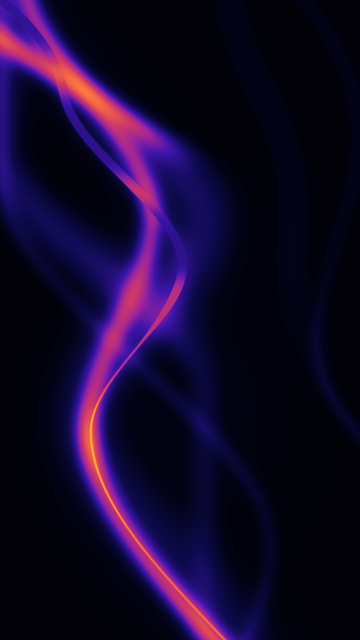
This background is drawn by a Shadertoy shader. Its source:

```glsl
float pulse(float y, float centre, float width) {
    float d = (y - centre) / width;
    return exp(-d * d);
}

// Sideways move by 'shift' between two heights, level at both ends
float sway(float y, float from, float to, float shift) {
    float t = clamp((y - from) / (to - from), 0.0, 1.0);
    return shift * t * t * (3.0 - 2.0 * t);
}

// Parabolic drift that starts where 'd' turns positive
float bow(float d, float bend) {
    d = max(d, 0.0);
    return bend * d * d;
}

// Signed distance to the curve x = path(y), corrected for its slope
float across(float x, float path) {
    float f = x - path;
    return f / max(length(vec2(dFdx(f), dFdy(f))) * iResolution.y, 1e-4);
}

float glow(float d, float width) {
    return exp(-0.5 * d * d / (width * width));
}

float screenBlend(float a, float b) {
    return a + b - a * b;
}

// Black, navy, violet, magenta, orange, yellow
vec3 heatColour(float heat) {
    const vec3 tones[8] = vec3[8](
        vec3(0.00, 0.00, 0.01), vec3(0.01, 0.01, 0.09),
        vec3(0.05, 0.04, 0.30), vec3(0.24, 0.08, 0.67),
        vec3(0.60, 0.14, 0.62), vec3(0.81, 0.22, 0.40),
        vec3(0.97, 0.42, 0.25), vec3(1.00, 0.80, 0.30));
    const float stops[8] = float[8](0.0, 0.12, 0.27, 0.46, 0.6, 0.73, 0.86, 1.0);
    vec3 colour = tones[0];
    for (int i = 1; i < 8; i++) {
        float t = clamp((heat - stops[i - 1]) / (stops[i] - stops[i - 1]), 0.0, 1.0);
        colour = mix(colour, tones[i], t);
    }
    return colour;
}

// Bright strand with a broad halo
float mainStrand(float x, float y) {
    float path = 0.035 + sway(y, -0.049, 0.341, 0.202)
               + sway(y, 0.341, 0.667, -0.099) + sway(y, 0.667, 1.292, 0.359);
    float d = across(x, path);
    float heat = 0.5 + 0.26 * pulse(y, 0.69, 0.06) + 0.17 * pulse(y, 1.0, 0.1)
               + 0.1 * pulse(y, 0.13, 0.05) + 0.08 * pulse(y, 0.3, 0.04);
    return screenBlend(heat * glow(d, 0.0145), 0.1 * glow(d, 0.05));
}

// Hot strand that spreads into a blue veil
float veilStrand(float x, float y) {
    float path = -0.241 + sway(y, -0.176, 0.345, 0.56)
               + sway(y, 0.345, 0.651, -0.189) + sway(y, 0.651, 1.042, 0.26);
    float heat = 0.67 - sway(y, 0.18, 0.28, 0.41) - sway(y, 0.48, 0.6, 0.11);
    float width = 0.0155 + sway(y, 0.17, 0.31, 0.022);
    return heat * glow(across(x, path), width);
}

// Dim strands behind
float farStrands(float x, float y) {
    float left = sway(y, 0.221, 0.612, 0.325) - 0.006;
    float heat = (0.27 - sway(y, 0.46, 0.62, 0.14))
               * glow(across(x, left), 0.03 - sway(y, 0.45, 0.6, 0.012));

    float crossing = 0.005 + sway(y, 0.28, 0.853, 0.417) - bow(y - 0.853, 1.75);
    heat = screenBlend(heat, 0.13 * glow(across(x, crossing), 0.011));

    float rightBroad = 0.355 + sway(y, -0.03, 0.3, 0.101) + bow(y - 0.39, 0.9);
    float fade = 1.0 - smoothstep(0.4, 0.65, y);
    heat = screenBlend(heat, 0.1 * fade * glow(across(x, rightBroad), 0.02));

    float rightThin = 0.56 - bow(0.215 - y, 1.83)
                    + sway(y, 0.215, 0.534, -0.065) + bow(y - 0.534, 3.2);
    float strength = 0.1 + sway(y, 0.45, 0.6, 0.05);
    return screenBlend(heat, strength * glow(across(x, rightThin), 0.01));
}

void mainImage(out vec4 fragColor, in vec2 fragCoord) {
    float x = fragCoord.x / iResolution.y;
    float y = 1.0 - fragCoord.y / iResolution.y;

    // Ambient haze and soft strands
    float haze = 0.025 + 0.07 * glow(length(vec2(x - 0.33, (y - 0.64) * 0.7)), 0.09);
    float heat = screenBlend(haze, farStrands(x, y));
    heat = screenBlend(heat, veilStrand(x, y));
    heat = screenBlend(heat, mainStrand(x, y));

    // Crisp ribbon that tapers to a bright thread
    float path = 0.1 - bow(0.163 - y, 3.7) + sway(y, 0.137, 0.414, 0.185)
               + sway(y, 0.414, 0.674, -0.143) + sway(y, 0.674, 1.299, 0.393);
    float d = across(x, path);
    float halfWidth = 0.007 - sway(y, 0.44, 0.55, 0.0052);
    float ribbonHeat = 0.41 + sway(y, 0.41, 0.46, 0.29) + sway(y, 0.56, 0.66, 0.27)
                     - sway(y, 0.72, 0.9, 0.09)
                     + 0.4 * pulse(y, 0.115, 0.035) + 0.32 * pulse(y, 0.3, 0.03);
    float soft = max(0.0016, 1.0 / iResolution.y);
    float mask = 1.0 - smoothstep(halfWidth - soft, halfWidth + soft, abs(d));
    heat = screenBlend(heat, 0.12 * glow(d, 0.012));
    heat = mix(heat, ribbonHeat, 0.92 * mask);

    fragColor = vec4(heatColour(heat), 1.0);
}
```
